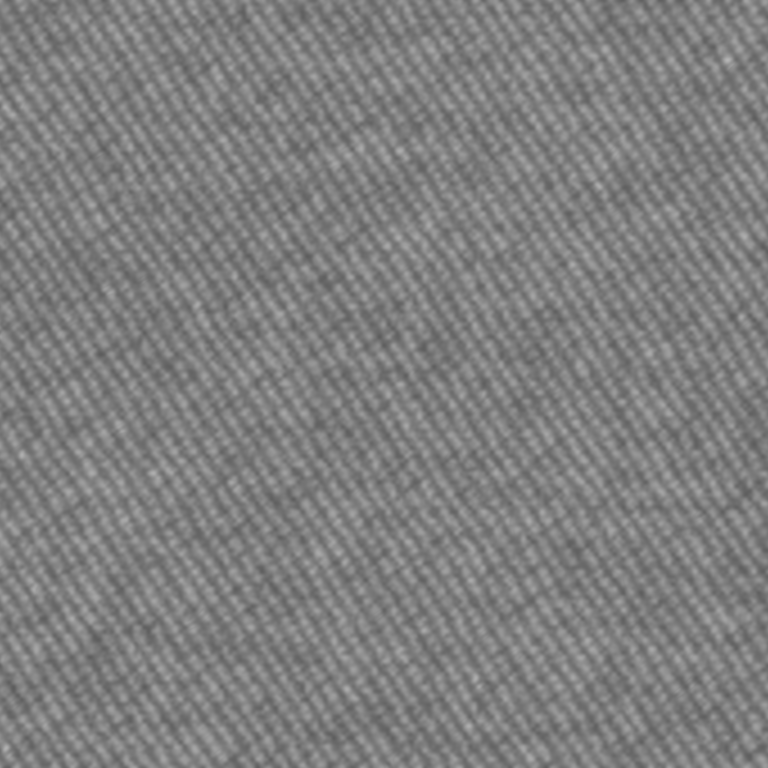
A three.js fragment shader for this texture:

```glsl
#define RIDGES vec2(40.0, 26.0)
#define ROWS 78.0
#define BASE_TONE 0.497
#define RIDGE_DEPTH 0.058
#define BEAD_DEPTH 0.034
#define YARN_VARIATION 0.13
#define STREAK_DEPTH 0.035
#define FIBRE_DEPTH 0.08
#define CLOUD_DEPTH 0.018
#define GLINT 0.15
#define WOBBLE 0.26

varying vec2 vUv;

const float TAU = 6.28319;

float hash(vec2 p) {
  return fract(sin(dot(p, vec2(127.1, 311.7))) * 43758.5453);
}

// Smooth value noise centred on zero
float noise(vec2 p) {
  vec2 cell = floor(p);
  vec2 f = fract(p);
  f = f * f * (3.0 - 2.0 * f);
  float low = mix(hash(cell), hash(cell + vec2(1.0, 0.0)), f.x);
  float high = mix(hash(cell + vec2(0.0, 1.0)), hash(cell + vec2(1.0, 1.0)), f.x);
  return mix(low, high, f.y) - 0.5;
}

void main() {
  // Diagonal ridges and horizontal weft rows, both slightly bent
  float across = dot(vUv, RIDGES) + 0.17;
  across += WOBBLE * (noise(vUv * vec2(9.0, 14.0)) + 0.6 * noise(vUv * vec2(36.0, 76.0) + 17.0));
  float row = vUv.y * ROWS + 0.5 * noise(vUv * vec2(12.0, 10.0) + 41.0);

  // Beads sit on the rows, with gaps cut square across each ridge
  float along = row - across;
  float ridge = cos(TAU * across);
  float crest = 0.5 + 0.5 * ridge;
  float bead = cos(TAU * along);

  // Uneven yarn: each bead differs, a few catch the light
  vec2 stitch = vec2(across, along) + 0.5;
  float yarn = noise(stitch);
  float glint = smoothstep(0.26, 0.5, noise(stitch + 83.0)) * crest * (0.6 + 0.4 * bead);

  // Weft streaks, fine fibres and broad shading
  float streak = noise(vec2(vUv.x * 8.0, row + 0.5));
  float fibre = noise(vUv * vec2(170.0, 180.0) + 5.0);
  float cloud = noise(vUv * 6.0 + 29.0);

  float tone = BASE_TONE
    + RIDGE_DEPTH * ridge
    + BEAD_DEPTH * bead * (0.2 + 0.8 * crest)
    + YARN_VARIATION * yarn * (0.4 + 0.6 * crest)
    + STREAK_DEPTH * streak
    + FIBRE_DEPTH * fibre
    + CLOUD_DEPTH * cloud
    + GLINT * glint;

  gl_FragColor = vec4(vec3(clamp(tone, 0.36, 0.8)), 1.0);
}
```
